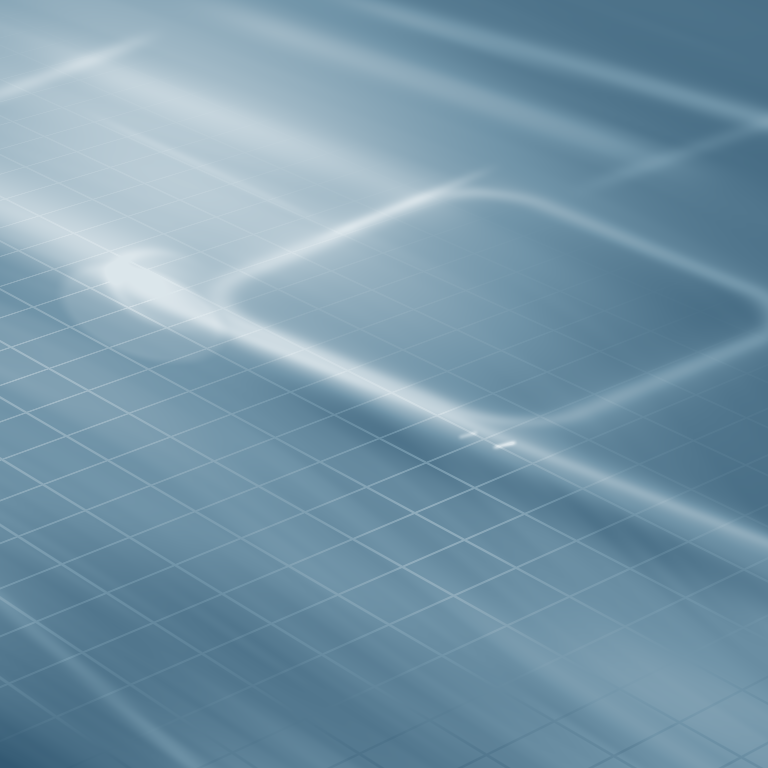
Reproduce this background procedurally as a Shadertoy shader.

```glsl
const vec3 DEEP = vec3(0.20, 0.35, 0.45);
const vec3 STEEL = vec3(0.44, 0.58, 0.66);
const vec3 PALE = vec3(0.86, 0.90, 0.92);

float hash(vec2 p) {
    vec3 q = fract(vec3(p.xyx) * 0.1031);
    q += dot(q, q.yzx + 33.33);
    return fract((q.x + q.y) * q.z);
}

float noise(vec2 p) {
    vec2 i = floor(p), f = fract(p);
    f = f * f * (3.0 - 2.0 * f);
    return mix(mix(hash(i), hash(i + vec2(1, 0)), f.x),
               mix(hash(i + vec2(0, 1)), hash(i + vec2(1, 1)), f.x), f.y);
}

float bell(float x, float width) {
    return exp(-x * x / (width * width));
}

// Soft beam from a to b, fading at both ends
float beam(vec2 p, vec2 a, vec2 b, float width) {
    vec2 ab = b - a;
    float along = dot(p - a, ab) / dot(ab, ab);
    float across = (ab.x * (p.y - a.y) - ab.y * (p.x - a.x)) / length(ab);
    float ends = smoothstep(-0.1, 0.2, along) * smoothstep(1.1, 0.8, along);
    return bell(across, width) * ends;
}

float roundedBox(vec2 p, vec2 halfSize, float radius) {
    vec2 q = abs(p) - halfSize + radius;
    return length(max(q, 0.0)) + min(max(q.x, q.y), 0.0) - radius;
}

// Long brushed streaks that fan out towards the bottom
float streaks(vec2 p) {
    float across = p.y + p.x * mix(0.64, 0.36, smoothstep(0.1, 0.8, p.y));
    float along = p.x - 0.4 * p.y;
    float broad = noise(vec2(along * 1.6, across * 11.0));
    float medium = noise(vec2(along * 2.5 + 7.0, across * 29.0));
    float fine = noise(vec2(along * 4.0 + 19.0, across * 85.0));
    return broad * 0.55 + medium * 0.3 + fine * 0.15 - 0.5;
}

// Two crossing line families in mild perspective
float grid(vec2 p, float cell, float width, float pixel) {
    vec2 q = p - vec2(0.54, 0.332);
    vec2 g = vec2(q.y - 0.42 * q.x, q.y + 0.54 * q.x) / (1.0 - 0.5 * q.y);
    g /= cell * vec2(0.9, 1.12);
    vec2 d = abs(fract(g + 0.5) - 0.5) * cell;
    vec2 line = 1.0 - smoothstep(vec2(width), vec2(width + 1.3 * pixel), d);
    return max(line.x, line.y);
}

// Brightness of the blurred light fields
float lightField(vec2 p, float along, float across) {
    float lower = 0.385 + 0.09 * bell(length((p - vec2(0.0, 0.49)) * vec2(0.6, 1.0)), 0.22);
    lower -= 0.15 * bell(length(p - vec2(0.05, 0.0)), 0.27);
    lower += 0.06 * bell(length(p - vec2(0.97, 0.06)), 0.2);
    lower -= 0.08 * beam(p, vec2(0.32, 0.51), vec2(1.15, 0.17), 0.032);
    lower += 0.05 * beam(p, vec2(0.05, 0.38), vec2(0.95, 0.06), 0.05);
    float upper = 0.27 + 0.46 * bell((along + 0.1) / 0.55, 1.0) * bell((across - 0.82) / 0.25, 1.0);
    float softness = mix(0.09, 0.012, smoothstep(0.0, 0.32, p.x));
    float edge = 0.63 - 0.035 * smoothstep(0.25, 0.0, p.x);
    return mix(lower, upper, smoothstep(edge - softness, edge + softness, across));
}

// Beams crossing the upper sheet and following its edge
float beams(vec2 p) {
    float sum = 0.22 * beam(p, vec2(-0.15, 0.80), vec2(0.26, 0.61), 0.045);
    sum += 0.18 * beam(p, vec2(0.14, 0.635), vec2(1.2, 0.205), 0.024);
    sum += 0.09 * beam(p, vec2(0.22, 0.60), vec2(1.2, 0.215), 0.008);
    sum += 0.13 * beam(p, vec2(0.40, 1.015), vec2(1.15, 0.80), 0.015);
    sum += 0.10 * beam(p, vec2(0.25, 1.00), vec2(0.90, 0.775), 0.018);
    sum += 0.08 * beam(p, vec2(0.06, 0.935), vec2(0.60, 0.73), 0.025);
    sum += 0.04 * beam(p, vec2(0.12, 0.85), vec2(0.42, 0.71), 0.006);
    sum += 0.09 * beam(p, vec2(-0.06, 0.855), vec2(0.20, 0.953), 0.010);
    sum += 0.06 * beam(p, vec2(0.76, 0.755), vec2(1.08, 0.868), 0.011);
    sum += 0.08 * beam(p, vec2(0.42, 0.69), vec2(0.64, 0.78), 0.007);
    sum += 0.08 * beam(p, vec2(-0.06, 0.27), vec2(0.30, -0.04), 0.012);
    return sum;
}

// Slanted rounded panel with a glowing rim
float panel(vec2 p) {
    mat2 slant = mat2(0.44, -0.18, 0.38, 0.157);
    float d = 0.31 * roundedBox(inverse(slant) * (p - vec2(0.65, 0.60)), vec2(0.5), 0.2);
    float rim = 0.10 * bell(d, 0.011) + 0.05 * bell(d, 0.032);
    return rim - 0.035 * smoothstep(0.006, -0.02, d);
}

// Rounded tab at the left end of the sheet
float tab(vec2 p) {
    vec2 q = p - vec2(0.185, 0.592);
    float d = length(vec2(q.x * 0.55, q.y + 0.25 * q.x)) - 0.058;
    float loop = length(vec2((p.x - 0.225) * 0.6, p.y - 0.622 + 0.2 * (p.x - 0.225))) - 0.047;
    float fade = smoothstep(0.28, 0.17, p.x);
    return 0.07 * smoothstep(0.006, -0.006, d) + 0.07 * fade * bell(loop, 0.007);
}

void mainImage(out vec4 fragColor, in vec2 fragCoord) {
    vec2 p = fragCoord / iResolution.xy;
    float pixel = 1.0 / iResolution.y;
    float along = dot(p, vec2(0.92, -0.39));
    float across = dot(p, vec2(0.39, 0.92));

    float tone = lightField(p, along, across) + beams(p) + panel(p) + tab(p);
    tone += streaks(p) * mix(0.16, 0.09, smoothstep(0.55, 0.7, across));

    // Grid: pale in the middle, dark towards the bottom, faint under the panel
    float lines = grid(p, 0.068, 0.0006, pixel);
    float paleLines = 0.05 + 0.11 * bell(length(p - vec2(0.58, 0.34)), 0.15)
                    + 0.09 * bell(length(p - vec2(0.0, 0.48)), 0.25);
    float lineTone = mix(-0.05, paleLines, smoothstep(0.0, 0.32, p.y + 0.15 * (1.0 - p.x)));
    float lineFade = mix(1.0, 0.45, smoothstep(0.60, 0.66, across)) * smoothstep(0.98, 0.72, across);
    tone += lines * lineTone * lineFade;

    // Small glints on the sheet edge
    tone += 0.25 * beam(p, vec2(0.642, 0.417), vec2(0.672, 0.424), 0.003);
    tone += 0.14 * beam(p, vec2(0.597, 0.430), vec2(0.622, 0.437), 0.003);

    vec3 color = mix(DEEP, STEEL, clamp((tone - 0.20) / 0.24, 0.0, 1.0));
    color = mix(color, PALE, clamp((tone - 0.44) / 0.42, 0.0, 1.0));
    fragColor = vec4(color, 1.0);
}
```
